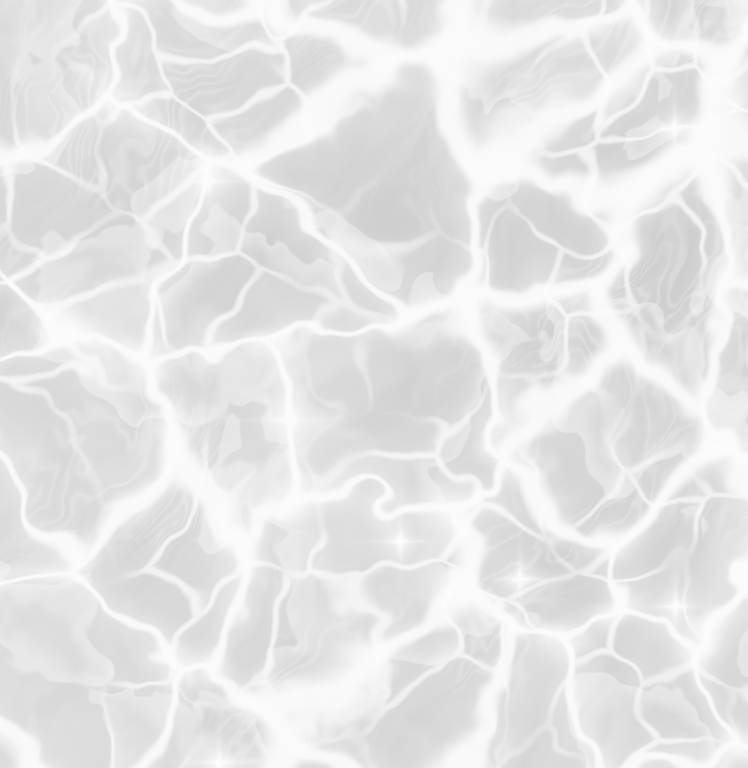
A Shadertoy shader for this texture:

```glsl
// Pale sunlit water: a bright net of caustic light over soft grey ripples.

float hash(vec2 p) {
    vec3 q = fract(p.xyx * 0.1031);
    q += dot(q, q.yzx + 33.33);
    return fract((q.x + q.y) * q.z);
}

vec2 hash2(vec2 p) {
    return vec2(hash(p), hash(p + 71.7));
}

float noise(vec2 p) {
    vec2 cell = floor(p), f = fract(p);
    f = f * f * f * (f * (f * 6.0 - 15.0) + 10.0);
    return mix(mix(hash(cell), hash(cell + vec2(1, 0)), f.x),
               mix(hash(cell + vec2(0, 1)), hash(cell + vec2(1, 1)), f.x), f.y);
}

float fbm(vec2 p) {
    float sum = 0.0, amp = 0.533;
    for (int i = 0; i < 4; i++) {
        sum += amp * noise(p);
        p = mat2(1.6, 1.2, -1.2, 1.6) * p + 13.7;
        amp *= 0.5;
    }
    return sum;
}

// Cell net: x is near zero on borders, y is near zero on junctions
vec2 net(vec2 p) {
    vec2 cell = floor(p);
    vec3 near = vec3(9.0);
    for (int j = -2; j <= 2; j++)
    for (int i = -2; i <= 2; i++) {
        vec2 id = cell + vec2(i, j);
        float d = length(id + hash2(id) - p);
        if (d < near.x) near = vec3(d, near.xy);
        else if (d < near.y) near = vec3(near.x, d, near.y);
        else near.z = min(near.z, d);
    }
    return near.yz - near.x;
}

// Layers light so that overlaps never exceed white
float screen(float a, float b) {
    return 1.0 - (1.0 - a) * (1.0 - b);
}

void mainImage(out vec4 fragColor, in vec2 fragCoord) {
    vec2 p = fragCoord / iResolution.y;

    // Refraction bends the whole surface
    vec2 bend = vec2(fbm(p * 5.0 + 3.1), fbm(p * 5.0 + 47.3)) - 0.5;
    vec2 wobble = vec2(noise(p * 24.0), noise(p * 24.0 + 31.0)) - 0.5;
    vec2 q = p + 0.17 * bend + 0.012 * wobble;

    // Main net, swelling into broad white pools in places
    float swell = smoothstep(0.42, 0.72, fbm(p * 4.5 + 8.3));
    vec2 large = net(q * 4.7 + 2.4);
    float width = mix(0.07, 0.24, swell);
    float light = 0.88 * smoothstep(width, width * 0.2, large.x);
    light = screen(light, 0.42 * exp(-large.x / 0.2));
    light = screen(light, 0.75 * exp(-large.y * large.y / 0.035));

    // Finer, fainter net that comes and goes
    vec2 small = net((q + 0.05 * bend.yx) * 8.6 + 15.0);
    float busy = smoothstep(0.4, 0.62, fbm(p * 3.5 + 21.0));
    light = screen(light, busy * (0.62 * smoothstep(0.12, 0.02, small.x)
                                + 0.16 * exp(-small.x / 0.25)));

    // Translucent folds with one crisp edge
    float fold = fbm(q * 6.0 + 9.0);
    light = screen(light, 0.38 * smoothstep(0.53, 0.55, fold) * smoothstep(0.74, 0.55, fold));

    // Thin slanted ripple lines
    vec2 slant = mat2(0.83, 0.56, -0.56, 0.83) * q;
    float ripple = fbm(slant * vec2(10.0, 4.0) + 5.0);
    float threads = pow(0.5 + 0.5 * sin(75.0 * ripple), 3.0);
    light = screen(light, 0.24 * threads * smoothstep(0.4, 0.65, fbm(p * 5.0 + 60.0)));

    // Small star glints
    for (int i = 0; i < 7; i++) {
        vec2 d = abs(p - hash2(vec2(float(i) * 3.7, 5.0)));
        float star = exp(-length(d) * 55.0) + 0.6 * exp(-(d.x + d.y) * 30.0 - min(d.x, d.y) * 220.0);
        light = screen(light, min(0.9 * star, 1.0));
    }

    // Grey water with soft mottling and faint streaks
    float water = 0.832 + 0.09 * (fbm(p * 3.0 + 33.0) - 0.5)
                + 0.04 * (fbm(slant * vec2(38.0, 9.0)) - 0.5);
    fragColor = vec4(vec3(mix(water, 0.985, light)), 1.0);
}
```
